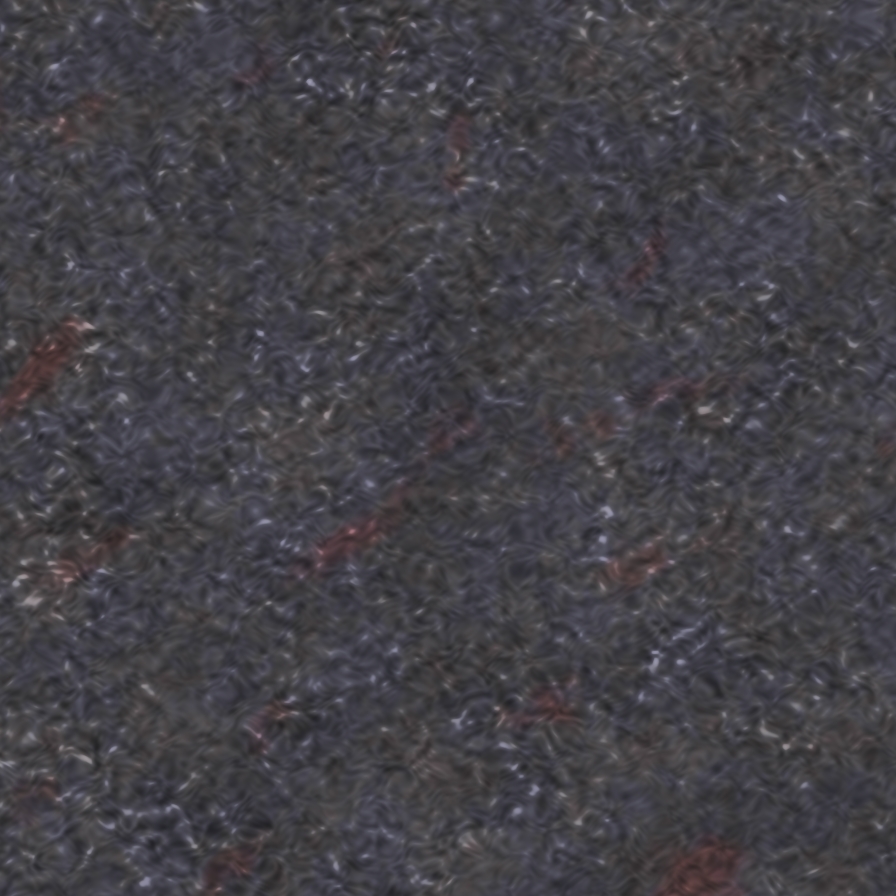
Give the GLSL for this texture, as a WebGL 1 fragment shader.

```glsl
precision highp float;

uniform vec2 u_resolution;

#define GRAIN_SCALE 78.0
#define GRAIN_STRETCH 0.55
#define GRAIN_CONTRAST 0.37
#define CLOUD_CONTRAST 0.20
#define WARP_AMOUNT 0.006
#define FLECK_LIGHT 0.13
#define BASE_LIGHT 0.256
#define RUST_AMOUNT 0.62
#define SLATE_TINT vec3(0.99, 0.98, 1.14)
#define ASH_TINT vec3(1.02, 1.00, 1.03)
#define UMBER_TINT vec3(1.06, 0.96, 0.99)
#define RUST_TINT vec3(1.40, 0.76, 0.74)

vec2 hash22(vec2 p) {
    vec3 q = fract(p.xyx * vec3(0.1031, 0.1030, 0.0973));
    q += dot(q, q.yzx + 33.33);
    return fract((q.xx + q.yz) * q.zy);
}

float corner(vec2 cell, vec2 offset, vec2 f) {
    return dot(hash22(cell + offset) * 2.0 - 1.0, f - offset);
}

// Gradient noise, roughly -1 to 1
float noise(vec2 p) {
    vec2 cell = floor(p);
    vec2 f = p - cell;
    vec2 w = f * f * f * (f * (f * 6.0 - 15.0) + 10.0);
    float low = mix(corner(cell, vec2(0.0), f), corner(cell, vec2(1.0, 0.0), f), w.x);
    float high = mix(corner(cell, vec2(0.0, 1.0), f), corner(cell, vec2(1.0), f), w.x);
    return 1.8 * mix(low, high, w.y);
}

float clouds(vec2 p) {
    float sum = 0.0;
    float weight = 0.6;
    for (int i = 0; i < 4; i++) {
        sum += weight * noise(p);
        p = mat2(1.6, 1.2, -1.2, 1.6) * p + 17.3;
        weight *= 0.72;
    }
    return sum;
}

// Noise drawn out along the given angle
float streaks(vec2 p, float angle, float stretch) {
    float c = cos(angle);
    float s = sin(angle);
    vec2 q = vec2(c * p.x + s * p.y, c * p.y - s * p.x);
    return noise(q * vec2(stretch, 1.0));
}

// Short fibres whose direction changes from patch to patch
float fibres(vec2 p, float turn) {
    float rising = streaks(p, 0.55, GRAIN_STRETCH);
    float falling = streaks(p + 41.7, -0.5, GRAIN_STRETCH);
    return mix(falling, rising, smoothstep(-0.25, 0.2, turn));
}

void main() {
    vec2 uv = gl_FragCoord.xy / min(u_resolution.x, u_resolution.y);

    // Bent fibres in two sizes
    vec2 bend = vec2(noise(uv * 34.0 + 5.1), noise(uv * 34.0 + 63.9));
    vec2 p = uv + WARP_AMOUNT * bend;
    float turn = noise(uv * 26.0 + 88.0);
    float coarse = fibres(p * GRAIN_SCALE, turn);
    float fine = fibres(p * GRAIN_SCALE * 1.9 + 29.0, -turn);
    float grain = coarse + 0.65 * fine;

    // Broad tone and patches of stronger grain
    float tone = clouds(uv * vec2(5.0, 6.5) + 11.0);
    float vigour = clamp(1.0 + 0.55 * clouds(uv * 6.0 + 130.0), 0.5, 1.6);
    float light = BASE_LIGHT * exp(GRAIN_CONTRAST * vigour * grain + CLOUD_CONTRAST * tone);
    float fleck = smoothstep(0.55, 1.25, grain * vigour + 0.2 * tone);
    light += FLECK_LIGHT * fleck;

    // Slate, ash and umber tints
    float hue = clouds(uv * 9.0 + 210.0) + 0.3 * noise(uv * 60.0 + 7.0);
    vec3 tint = mix(ASH_TINT, SLATE_TINT, smoothstep(-0.3, 0.4, hue));
    tint = mix(tint, UMBER_TINT, smoothstep(0.15, 0.8, -hue));

    // Soft rust stains along a rising diagonal
    float stain = streaks(uv * 11.0 + 3.7, 0.75, 0.55) + 0.25 * noise(uv * 32.0 + 51.0);
    stain += 0.3 * noise(uv * 3.5 + 19.0);
    float rust = smoothstep(0.5, 1.1, stain) * (0.8 + 0.2 * coarse);
    tint = mix(tint, RUST_TINT, RUST_AMOUNT * rust);

    gl_FragColor = vec4(clamp(light * tint, 0.0, 1.0), 1.0);
}
```
